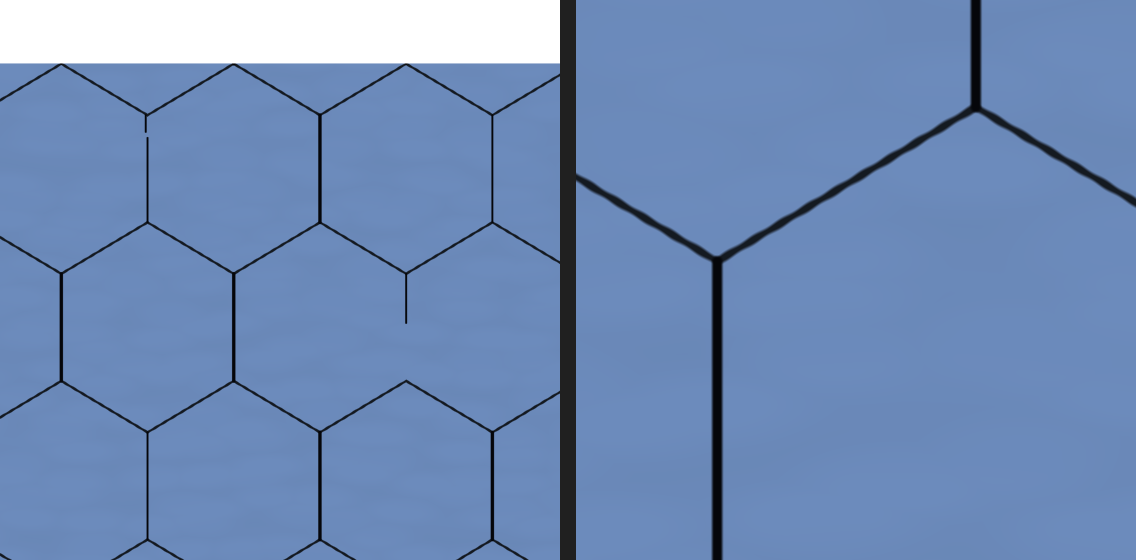
Left: the whole. Right: its middle third, enlarged.
Give the GLSL for this pattern, as a WebGL 2 fragment shader.

```glsl
#version 300 es
precision highp float;
// Draws blue hexagonal tiles with thin, uneven dark joints below a plain white band.

uniform vec2 u_resolution;
out vec4 outColor;

const vec3 WHITE = vec3(1.0);
const vec3 BLUE = vec3(0.42, 0.54, 0.73);
const vec3 SLANT_INK = vec3(0.08, 0.10, 0.13);
const vec3 UPRIGHT_INK = vec3(0.02, 0.025, 0.04);

const float BAND_EDGE = 0.8867;              // bottom of the white band
const vec2 PITCH = vec2(0.3079, 0.2832);     // column and row spacing
const vec2 ANCHOR = vec2(0.1095, 0.4154);    // middle of one upright joint
const float HALF_UPRIGHT = 0.0957;
const float SLOPE = 0.596;                   // rise of the slanted joints
const float SLANT_HALF_WIDTH = 0.0021;
const float THIN_HALF_WIDTH = 0.0017;
const float THICK_HALF_WIDTH = 0.0030;

vec2 hash2(vec2 p) {
  vec2 q = vec2(dot(p, vec2(127.1, 311.7)), dot(p, vec2(269.5, 183.3)));
  return fract(sin(q) * 4375.85);
}

// Distance to the nearest scattered point.
float cellular(vec2 p) {
  vec2 cell = floor(p);
  float nearest = 2.0;
  for (int y = -1; y <= 1; y++) {
    for (int x = -1; x <= 1; x++) {
      vec2 neighbour = cell + vec2(x, y);
      nearest = min(nearest, length(neighbour + hash2(neighbour) - p));
    }
  }
  return nearest;
}

// Coverage of a shape from its signed distance.
float coverage(float signedDistance, float soft) {
  return 1.0 - smoothstep(-soft, soft, signedDistance);
}

float segmentDistance(vec2 p, float x, float bottom, float top) {
  return length(vec2(p.x - x, p.y - clamp(p.y, bottom, top)));
}

// Zigzag joints above and below a row; local origin is an upright's middle.
float slantDistance(vec2 local) {
  float rise = HALF_UPRIGHT + SLOPE * abs(local.x);
  return abs(abs(local.y) - rise) / sqrt(1.0 + SLOPE * SLOPE);
}

// Upright joint, with a half missing or a small shifted break in worn cells.
float uprightDistance(vec2 local, vec2 cell) {
  if (cell == vec2(2.0, 0.0)) {
    return segmentDistance(local, 0.0, 0.008, HALF_UPRIGHT);
  }
  if (cell == vec2(0.0, 1.0)) {
    float lower = segmentDistance(local, 0.0, -HALF_UPRIGHT, 0.055);
    float upper = segmentDistance(local, -0.0032, 0.066, HALF_UPRIGHT);
    return min(lower, upper);
  }
  return segmentDistance(local, 0.0, -HALF_UPRIGHT, HALF_UPRIGHT);
}

float uprightHalfWidth(vec2 cell) {
  bool thinLeft = cell.x == 0.0 && cell.y != 0.0;
  bool thinRight = cell.x == 2.0 && cell.y >= 0.0;
  return thinLeft || thinRight ? THIN_HALF_WIDTH : THICK_HALF_WIDTH;
}

// Faint streaky mottling of the blue.
vec3 tileColor(vec2 uv) {
  float blotch = smoothstep(0.25, 0.8, cellular(uv * vec2(9.0, 24.0)));
  float streak = sin(uv.y * 95.0 + 2.0 * sin(uv.x * 9.0));
  return BLUE * (1.006 - 0.018 * blotch + 0.004 * streak);
}

void main() {
  vec2 uv = gl_FragCoord.xy / u_resolution;
  float soft = max(0.0012, 0.75 / min(u_resolution.x, u_resolution.y));

  // Alternate rows are shifted by half a column.
  vec2 grid = (uv - ANCHOR) / PITCH;
  float row = floor(grid.y + 0.5);
  float column = grid.x - 0.5 * mod(row, 2.0);
  vec2 cell = vec2(floor(column + 0.5), row);
  vec2 local = (vec2(column, grid.y) - cell) * PITCH;

  // Joints, the slanted ones slightly beaded.
  float beading = 0.0003 * sin(uv.x * 390.0);
  float slant = slantDistance(local) - SLANT_HALF_WIDTH - beading;
  float upright = uprightDistance(local, cell) - uprightHalfWidth(cell);

  vec3 color = tileColor(uv);
  color = mix(color, SLANT_INK, coverage(slant, soft));
  color = mix(color, UPRIGHT_INK, coverage(upright, soft));
  color = mix(WHITE, color, coverage(uv.y - BAND_EDGE, soft));
  outColor = vec4(color, 1.0);
}
```
